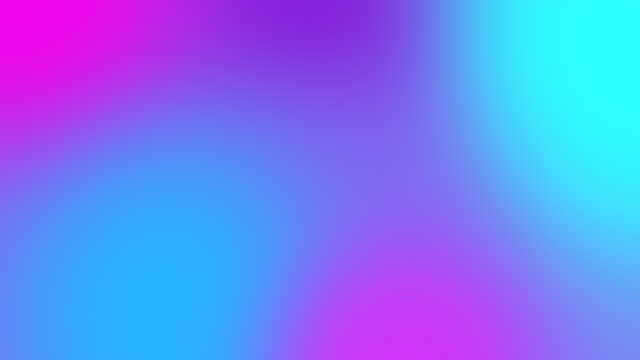
Write a Shadertoy shader that draws this background.

```glsl
// Soft mesh gradient: five blurred elliptical glows over a periwinkle ground.

// Colours
const vec3 PERIWINKLE = vec3(0.505, 0.420, 0.950);
const vec3 PALE_BLUE  = vec3(0.470, 0.520, 0.965);
const vec3 VIOLET     = vec3(0.530, 0.135, 0.865);
const vec3 MAGENTA    = vec3(0.945, 0.015, 0.920);
const vec3 AZURE      = vec3(0.150, 0.700, 0.995);
const vec3 ORCHID     = vec3(0.815, 0.205, 0.980);
const vec3 CYAN       = vec3(0.175, 1.000, 1.000);

// Glow shapes: centre (xy) and radii (zw), as fractions of the canvas
const vec4 VIOLET_SHAPE  = vec4(0.480,  1.00, 0.300, 0.29);
const vec4 MAGENTA_SHAPE = vec4(0.040,  1.00, 0.260, 0.47);
const vec4 AZURE_SHAPE   = vec4(0.260,  0.12, 0.260, 0.53);
const vec4 ORCHID_SHAPE  = vec4(0.635, -0.05, 0.215, 0.38);
const vec4 CYAN_SHAPE    = vec4(0.970,  0.85, 0.275, 0.62);

// Falloff exponents: higher gives a flatter core and a crisper rim
const float SOFT   = 2.0;
const float MEDIUM = 3.0;
const float FIRM   = 3.5;

const float CYAN_SLANT = 0.11;  // sideways lean of the cyan glow

// Strength of an elliptical glow, 1 at its centre and 0 far away
float glow(vec2 uv, vec4 shape, float slant, float falloff) {
    vec2 offset = uv - shape.xy;
    offset.x += slant * offset.y;
    return exp(-pow(length(offset / shape.zw), falloff));
}

void mainImage(out vec4 fragColor, in vec2 fragCoord) {
    vec2 uv = fragCoord / iResolution.xy;

    // Ground, cooler toward the right
    vec3 color = mix(PERIWINKLE, PALE_BLUE, smoothstep(0.65, 1.0, uv.x));

    // Glows, back to front
    color = mix(color, VIOLET,  glow(uv, VIOLET_SHAPE,  0.0, SOFT));
    color = mix(color, MAGENTA, glow(uv, MAGENTA_SHAPE, 0.0, MEDIUM));
    color = mix(color, AZURE,   glow(uv, AZURE_SHAPE,   0.0, MEDIUM));
    color = mix(color, ORCHID,  glow(uv, ORCHID_SHAPE,  0.0, MEDIUM));
    color = mix(color, CYAN,    glow(uv, CYAN_SHAPE, CYAN_SLANT, FIRM));

    fragColor = vec4(color, 1.0);
}
```
